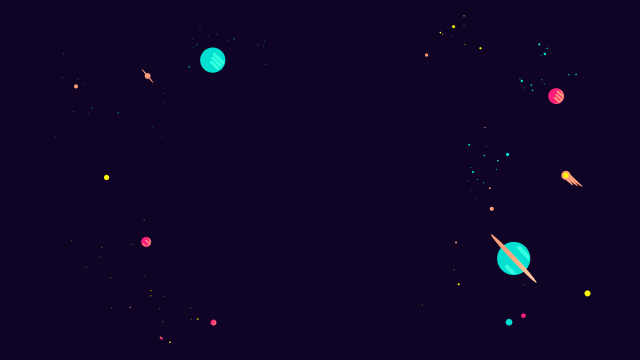
Write a Shadertoy shader that draws this background.

```glsl
// Dark violet space with flat cartoon planets, a comet and loose clusters of tiny stars.

const vec3 TEAL = vec3(0.01, 0.88, 0.82);
const vec3 MINT = vec3(0.20, 1.00, 0.88);
const vec3 PINK = vec3(1.00, 0.12, 0.48);
const vec3 PEACH = vec3(1.00, 0.62, 0.47);
const vec3 YELLOW = vec3(1.00, 0.97, 0.02);

vec3 hash3(float n) {
    return fract(sin(n * vec3(127.1, 311.7, 74.7) + 1.3) * 43758.5453);
}

// Antialiased coverage of a signed distance
float cover(float d) {
    return clamp(0.5 - d * iResolution.y, 0.0, 1.0);
}

// Round bar from a to b whose radius runs from ra to rb
float bar(vec2 p, vec2 a, vec2 b, float ra, float rb) {
    vec2 ab = b - a;
    float h = clamp(dot(p - a, ab) / dot(ab, ab), 0.0, 1.0);
    return length(p - a - ab * h) - mix(ra, rb, h);
}

// Thin ellipse around the origin, seen as a ring edge-on
float ring(vec2 p, vec2 axis, float width) {
    float len = length(axis);
    float t = dot(p, axis) / (len * len);
    float side = abs(p.x * axis.y - p.y * axis.x) / len;
    return max(side - width * sqrt(max(1.0 - t * t, 0.0)), (abs(t) - 1.0) * len);
}

// Disc with diagonal streaks; style = first streak offset, streak step, crescent shift
void planet(inout vec3 col, vec2 p, float r, vec3 body, vec3 light, vec3 style) {
    vec2 q = p / r;
    vec2 uv = vec2(q.x - q.y, q.x + q.y) * 0.7071;
    float shine = cover(r * (1.0 - length(q + style.z * vec2(0.9, -0.2))));
    shine *= step(0.01, style.z);
    for (int i = 0; i < 3; i++) {
        float k = float(i);
        float v = style.x - style.y * k;
        float d = bar(uv, vec2(0.15 * k - 0.25, v), vec2(0.75, v), 0.12, 0.12);
        shine = max(shine, cover(d * r));
    }
    shine *= cover(length(p) - r * 0.94);
    col = mix(col, mix(body, light, shine), cover(length(p) - r));
}

// Stars scattered inside soft clusters
void stars(inout vec3 col, vec2 p) {
    // Centre and half extent of each cluster
    vec4 clusters[8] = vec4[8](
        vec4(1.53, 0.79, 0.10, 0.10), vec4(1.335, 0.55, 0.05, 0.10),
        vec4(0.64, 0.87, 0.12, 0.06), vec4(0.30, 0.74, 0.17, 0.12),
        vec4(0.33, 0.27, 0.17, 0.14), vec4(1.24, 0.91, 0.11, 0.07),
        vec4(0.49, 0.10, 0.06, 0.08), vec4(1.30, 0.23, 0.17, 0.12));
    float px = 0.6 / iResolution.y;
    for (int k = 0; k < 8; k++) {
        int count = k > 4 ? 7 : 14;
        for (int i = 0; i < count; i++) {
            vec3 h = hash3(float(k * 17 + i + 1));
            vec2 pos = clusters[k].xy + clusters[k].zw * (h.xy * 2.0 - 1.0);
            float r = mix(0.0008, 0.0034, pow(h.z, k < 2 ? 2.0 : 6.0));
            float soft = max(r, px);
            float fade = min(1.0, r * r / (soft * soft) * 1.3);
            vec3 tint = k < 4 ? TEAL : YELLOW;
            if (fract(h.x * 37.0) > 0.88) tint = PEACH;
            col = mix(col, tint, fade * cover(length(p - pos) - soft));
        }
    }
}

// Small plain moons
void moons(inout vec3 col, vec2 p) {
    vec3 tints[4] = vec3[4](YELLOW, PEACH, TEAL, PINK);
    // Centre, radius, tint index
    vec4 m[10] = vec4[10](
        vec4(0.296, 0.507, 0.0072, 0), vec4(1.632, 0.185, 0.0083, 0),
        vec4(1.260, 0.926, 0.0040, 0), vec4(0.211, 0.760, 0.0056, 1),
        vec4(1.185, 0.847, 0.0044, 1), vec4(1.366, 0.420, 0.0055, 1),
        vec4(1.414, 0.105, 0.0092, 2), vec4(1.410, 0.571, 0.0044, 2),
        vec4(1.454, 0.123, 0.0063, 3), vec4(0.449, 0.060, 0.0035, 3));
    for (int i = 0; i < 10; i++)
        col = mix(col, tints[int(m[i].w)], cover(length(p - m[i].xy) - m[i].z));
}

void comet(inout vec3 col, vec2 p) {
    for (int i = 0; i < 3; i++) {
        float k = float(i);
        vec2 root = vec2(0.003, 0.003) * (1.0 - k);
        vec2 tip = vec2(0.044, -0.030) - k * vec2(0.013, -0.002);
        col = mix(col, PEACH, cover(bar(p, root, tip, 0.006, 0.0015)));
    }
    col = mix(col, PEACH, cover(length(p) - 0.0125));
    col = mix(col, YELLOW, cover(length(p) - 0.0075));
}

void mainImage(out vec4 fragColor, in vec2 fragCoord) {
    vec2 p = fragCoord / iResolution.y;
    vec3 col = vec3(0.059, 0.016, 0.145);
    stars(col, p);
    moons(col, p);

    // Banded planets
    planet(col, p - vec2(0.591, 0.833), 0.035, TEAL, MINT, vec3(0.42, 0.3, 0.0));
    planet(col, p - vec2(1.545, 0.733), 0.022, PINK, PEACH, vec3(0.55, 0.4, 0.3));
    planet(col, p - vec2(0.406, 0.328), 0.0138, PINK, PEACH, vec3(0.2, 0.9, 0.35));
    planet(col, p - vec2(0.593, 0.104), 0.0082, PINK, PEACH, vec3(0.3, 0.8, 0.3));

    // Ringed planets
    vec2 big = p - vec2(1.427, 0.282);
    planet(col, big, 0.046, TEAL, MINT, vec3(0.68, 0.66, 0.0));
    vec3 band = mix(PEACH, vec3(1.0, 0.78, 0.62), smoothstep(-0.03, 0.06, big.x));
    col = mix(col, band, cover(ring(big, vec2(0.063, -0.067), 0.0065)));
    vec2 tiny = p - vec2(0.410, 0.789);
    float saturn = min(length(tiny) - 0.008, ring(tiny, vec2(0.016, -0.019), 0.0018));
    col = mix(col, PEACH, cover(saturn));

    comet(col, p - vec2(1.572, 0.513));
    fragColor = vec4(col, 1.0);
}
```
